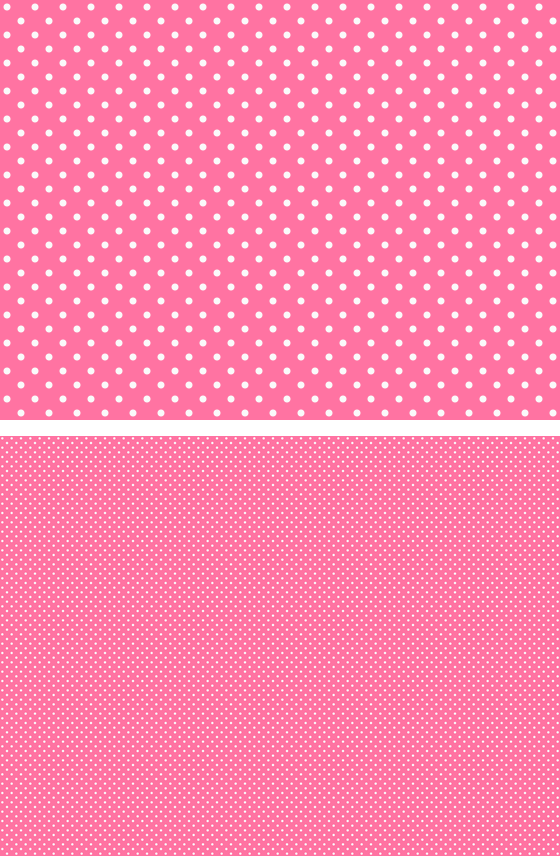
Top, the tile; bottom, the same tile 3 across and 3 down.
Give the GLSL for this pattern, as a WebGL 2 fragment shader.

```glsl
#version 300 es
precision highp float;
// Small off-white polka dots in staggered rows on a flat pink ground.

#define REPEATS vec2(20.0, 15.0)   // whole cells across and down, two dots each
#define DOT_RADIUS 0.124           // in cell widths
#define PINK vec3(1.0, 0.45, 0.635)
#define OFF_WHITE vec3(0.98, 0.98, 0.98)

uniform vec2 u_resolution;
out vec4 fragColor;

// Signed distance to the two diagonally placed dots of a unit cell
float staggeredDots(vec2 cell) {
    float lowerDot = length(cell - vec2(0.75, 0.25));
    float upperDot = length(cell - vec2(0.25, 0.75));
    return min(lowerDot, upperDot) - DOT_RADIUS;
}

void main() {
    // Repeat the cell
    vec2 cell = fract(gl_FragCoord.xy / u_resolution * REPEATS);

    // One-pixel soft edge
    float pixel = REPEATS.y / u_resolution.y;
    float coverage = clamp(0.5 - staggeredDots(cell) / pixel, 0.0, 1.0);

    fragColor = vec4(mix(PINK, OFF_WHITE, coverage), 1.0);
}
```
